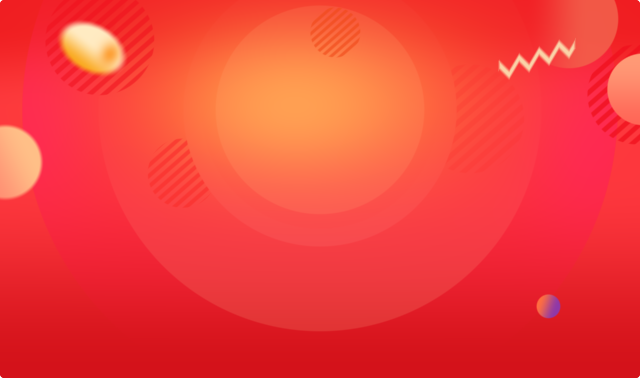
A Shadertoy shader for this background:

```glsl
// Festive red backdrop: concentric translucent discs, a warm glow and soft floating ornaments.

const vec2 HUB = vec2(50.0, 41.9);
const vec3 CREAM = vec3(1.0, 0.92, 0.76);
const vec3 PEACH = vec3(1.0, 0.75, 0.53);
const vec3 SCARLET = vec3(0.94, 0.06, 0.11);

// Coverage of a signed distance, softened over the given half width
float fill(float dist, float blur) {
    return 1.0 - smoothstep(-blur, blur, dist);
}

float disc(vec2 p, vec2 center, float radius, float blur) {
    return fill(length(p - center) - radius, blur);
}

float glow(vec2 p, vec2 center, vec2 size) {
    vec2 q = (p - center) / size;
    return exp(-dot(q, q));
}

vec2 rotate(vec2 p, float angle) {
    float c = cos(angle), s = sin(angle);
    return vec2(c * p.x + s * p.y, c * p.y - s * p.x);
}

// Diagonal bars clipped to a disc
float stripedDisc(vec2 p, vec2 center, float radius, float pitch, float blur) {
    float across = rotate(p - center, 0.72).y;
    float bar = abs(fract(across / pitch) - 0.5) * pitch - 0.25 * pitch;
    return fill(bar, blur) * disc(p, center, radius, blur);
}

// Triangle wave drawn as a stroke along a rising axis
float zigzag(vec2 p, vec2 start, float span, float blur) {
    vec2 q = p - start;
    float wave = abs(fract(q.x / 3.12) - 0.5) * 4.0 - 1.0;
    float dist = abs(q.y - 0.34 * q.x - wave * 1.05) * 0.65 - 0.38;
    return fill(max(dist, abs(q.x - 0.5 * span) - 0.5 * span), blur);
}

// Vertical reds, pink rim lights and the orange centre
vec3 backdrop(vec2 p, float px) {
    vec3 col = mix(vec3(0.83, 0.07, 0.10), vec3(0.99, 0.21, 0.24), smoothstep(0.0, 31.0, p.y));
    col = mix(col, vec3(0.94, 0.11, 0.13), smoothstep(42.0, 55.0, p.y));

    float wide = disc(p, HUB, 46.5, px);
    float fade = smoothstep(3.0, 24.0, p.y) * (1.0 - 0.75 * smoothstep(42.0, 56.0, p.y));
    float rim = glow(p, vec2(5.5, 40.0), vec2(10.0, 13.0)) + glow(p, vec2(92.0, 37.0), vec2(10.0, 13.0));
    col = mix(col, vec3(0.97, 0.07, 0.25), wide * fade * 0.32);
    col = mix(col, vec3(1.0, 0.14, 0.35), wide * min(rim, 1.0) * 0.75);

    col = mix(col, vec3(1.0, 0.44, 0.20), 0.95 * glow(p, vec2(48.0, 43.5), vec2(29.0, 14.0)));
    return mix(col, vec3(1.0, 0.64, 0.29), 0.85 * glow(p, vec2(46.0, 42.5), vec2(16.0, 9.5)));
}

// Blurred coin with a shaded face and a golden lower edge
vec3 addCoin(vec3 col, vec2 p, vec2 center) {
    vec2 q = rotate(p - center, -0.5);
    float face = (length(q / vec2(5.2, 3.5)) - 1.0) * 3.5;
    vec3 metal = mix(CREAM, vec3(0.98, 0.66, 0.12), smoothstep(0.8, -3.4, q.y + 0.15 * q.x));
    metal = mix(metal, vec3(0.99, 0.58, 0.12), 0.85 * glow(q, vec2(2.9, 0.5), vec2(1.5, 1.9)));
    return mix(col, metal, fill(face, 0.6));
}

void mainImage(out vec4 fragColor, in vec2 fragCoord) {
    // The canvas is 100 units wide
    float px = 100.0 / iResolution.x;
    vec2 p = fragCoord * px;
    vec2 canvas = iResolution.xy * px;
    vec3 col = backdrop(p, px);

    // Concentric veils, strongest towards the bottom
    float low = 1.0 - smoothstep(8.0, 46.0, p.y);
    float ring = disc(p, HUB, 21.35, px);
    col = mix(col, vec3(1.0, 0.75, 0.58), disc(p, HUB, 34.6, px) * (0.02 + 0.15 * low));

    // Striped discs tucked behind the middle ring
    float tucked = stripedDisc(p, vec2(28.5, 32.0), 5.4, 1.25, px) * 0.65
                 + stripedDisc(p, vec2(73.4, 40.5), 8.5, 1.6, px) * 0.24;
    col = mix(col, vec3(0.98, 0.18, 0.17), tucked * (1.0 - ring));

    col = mix(col, vec3(1.0, 0.66, 0.60), ring * (0.03 + 0.12 * low));
    col = mix(col, vec3(1.0, 0.19, 0.20), disc(p, HUB - vec2(0.0, 0.1), 18.5, px) * 0.12 * low);
    col = mix(col, vec3(1.0, 0.70, 0.48), disc(p, HUB, 16.3, px) * 0.15);

    // Free striped discs
    col = mix(col, SCARLET, 0.55 * stripedDisc(p, vec2(15.6, 52.7), 8.5, 1.5, px));
    col = mix(col, vec3(0.94, 0.28, 0.09), 0.6 * stripedDisc(p, vec2(52.4, 54.0), 3.9, 0.95, px));
    col = mix(col, SCARLET, 0.75 * stripedDisc(p, vec2(99.6, 44.3), 7.8, 1.5, px));

    // Pale discs at the sides
    float upperFade = smoothstep(82.0, 92.0, p.x);
    col = mix(col, vec3(0.95, 0.37, 0.29), 0.9 * upperFade * disc(p, vec2(88.9, 56.1), 7.7, px));
    vec3 sideTint = mix(vec3(1.0, 0.40, 0.34), vec3(1.0, 0.60, 0.46), smoothstep(39.0, 50.0, p.y));
    col = mix(col, sideTint, disc(p, vec2(100.5, 45.1), 5.6, px));
    vec3 leftTint = mix(vec3(1.0, 0.56, 0.45), PEACH, smoothstep(-4.0, 6.0, p.x + 0.5 * (p.y - 33.7)));
    col = mix(col, leftTint, disc(p, vec2(0.8, 33.7), 5.7, 0.4));

    // Coin, ribbon and small bead
    col = addCoin(col, p, vec2(14.4, 51.5));
    col = mix(col, vec3(0.98, 0.86, 0.68), 0.95 * zigzag(p, vec2(78.0, 47.9), 11.8, 0.28));
    vec2 bead = vec2(85.7, 11.2);
    float beadShade = smoothstep(-1.8, 1.5, p.x - bead.x - 0.35 * (p.y - bead.y));
    vec3 beadTint = mix(vec3(1.0, 0.43, 0.25), vec3(0.56, 0.22, 0.66), beadShade);
    col = mix(col, beadTint, disc(p, bead, 1.85, px));

    // Rounded white corners
    vec2 corner = abs(p - 0.5 * canvas) - 0.5 * canvas + 0.6;
    float frame = length(max(corner, 0.0)) - 0.6;
    fragColor = vec4(mix(vec3(1.0), col, fill(frame, 0.5 * px)), 1.0);
}
```
